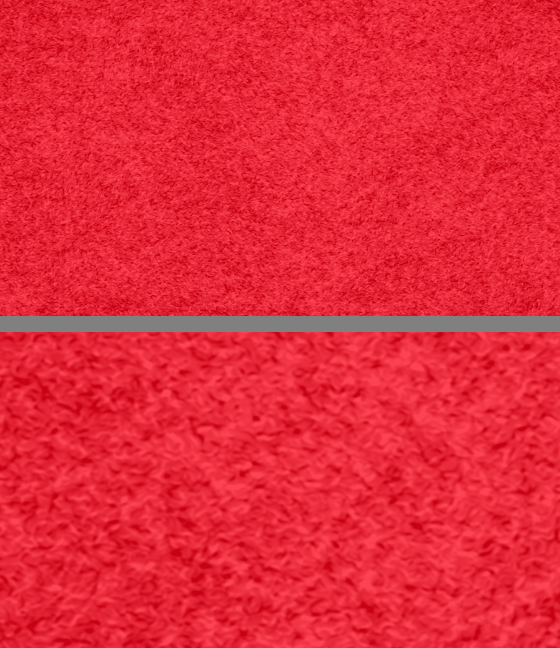
Top, the full canvas; bottom, a detail of the centre.
Give the GLSL for this texture, as a WebGL 2 fragment shader.

```glsl
#version 300 es
precision highp float;
// Red terry cloth: fine curled pile over soft brushed blotches and faint folds.

uniform vec2 u_resolution;
out vec4 fragColor;

vec3 hash3(vec2 cell) {
    vec3 q = fract(cell.xyx * vec3(0.1031, 0.1030, 0.0973));
    q += dot(q, q.yxz + 33.33);
    return fract((q.xxy + q.yzz) * q.zyx);
}

// Smooth value noise, scaled to zero mean and roughly unit deviation.
float noise(vec2 p) {
    vec2 i = floor(p), f = fract(p);
    f = f * f * (3.0 - 2.0 * f);
    float low = mix(hash3(i).x, hash3(i + vec2(1, 0)).x, f.x);
    float high = mix(hash3(i + vec2(0, 1)).x, hash3(i + vec2(1, 1)).x, f.x);
    return (mix(low, high, f.y) - 0.5) / 0.214;
}

// Sum of short loops in scattered directions, each lit above and shaded below.
float pile(vec2 p, float lean) {
    vec2 home = floor(p);
    float sum = 0.0;
    for (int y = -1; y <= 1; y++) {
        for (int x = -1; x <= 1; x++) {
            vec2 cell = home + vec2(x, y);
            for (int k = 0; k < 2; k++) {
                vec2 seed = cell + 317.0 * float(k);
                vec3 place = hash3(seed + 11.0);
                vec3 look = hash3(seed + 173.0);
                float angle = lean + (look.x - 0.5) * 2.2;
                vec2 along = vec2(cos(angle), sin(angle));
                vec2 d = p - cell - place.xy;
                float u = dot(d, along);
                float v = dot(d, vec2(-along.y, along.x));
                v += (look.y - 0.5) * 1.4 * u * u;   // curl
                float body = exp(-u * u / 0.34 - v * v / 0.07);
                sum += (place.z * 2.0 - 1.0 + 2.2 * v) * body;
            }
        }
    }
    return sum / 0.44;
}

// Dark vertical fold, fading in above a given height.
float fold(vec2 p, float x, float bottom) {
    float d = (p.x - x + 0.006 * noise(p * 9.0)) / 0.018;
    return exp(-d * d) * smoothstep(bottom, bottom + 0.2, p.y);
}

void main() {
    vec2 p = gl_FragCoord.xy / u_resolution.y;
    vec2 centered = gl_FragCoord.xy / u_resolution - 0.5;
    vec2 warped = p + 0.006 * vec2(noise(p * 22.0), noise(p * 22.0 + 57.0));

    // Pile grain, with its nap direction drifting across the cloth
    float lean = 0.2 + 0.3 * noise(p * 5.0 + 31.0);
    float tone = 0.98 * pile(p * vec2(94.0, 106.0), lean);
    tone += 0.25 * noise(p * 190.0 + 71.0);

    // Brushed clumps, wider than they are tall
    tone += 0.27 * noise(warped * vec2(34.0, 52.0) + 13.0);
    tone += 0.15 * noise(warped * vec2(12.0, 19.0) + 91.0);
    tone += 0.12 * noise(warped * vec2(3.0, 6.0) + 47.0);

    // Crevices fall off deeper than the tips rise
    tone -= 0.07 * (tone * tone - 1.0);

    // Folds and gentle darkening toward the border
    tone -= 0.35 * fold(p, 1.48, 0.40) + 0.30 * fold(p, 0.10, 0.62);
    tone += 0.24 - 1.1 * dot(centered, centered);

    vec3 color = vec3(0.900, 0.148, 0.219) + clamp(tone, -2.8, 2.2) * vec3(0.041, 0.051, 0.048);
    fragColor = vec4(clamp(color, 0.0, 1.0), 1.0);
}
```
